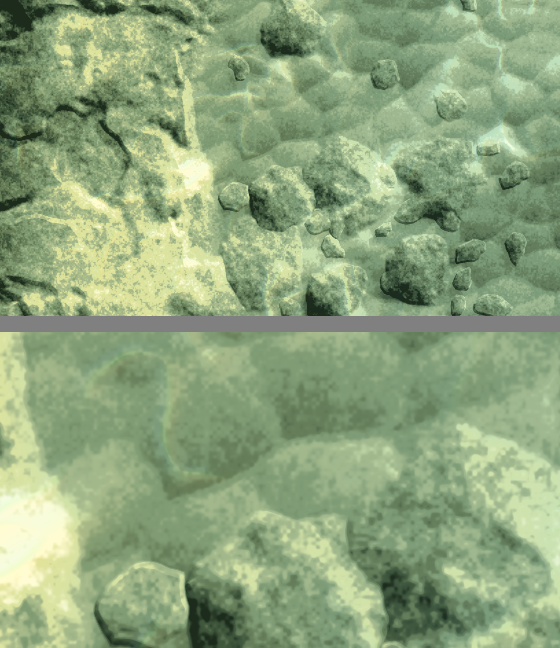
Top, the full canvas; bottom, a detail of the centre.
Write a Shadertoy shader that draws this texture.

```glsl
// Sunlit shallow seabed: broken slabs on the left, a heap of stones low on the
// right, scalloped sand and patches of caustics. A height field is lit by its
// slope, then its tone is mapped to a colour ramp.

const vec3 DEEP  = vec3(0.11, 0.17, 0.11);
const vec3 SHADE = vec3(0.25, 0.34, 0.24);
const vec3 MOSS  = vec3(0.40, 0.49, 0.35);
const vec3 SAGE  = vec3(0.50, 0.61, 0.46);
const vec3 SAND  = vec3(0.64, 0.72, 0.55);
const vec3 PALE  = vec3(0.78, 0.88, 0.71);
const vec3 CREAM = vec3(0.86, 0.89, 0.63);
const vec3 GLINT = vec3(0.98, 0.99, 0.86);
const vec2 LIGHT = vec2(0.6, 0.8);   // towards the sun
const float STONE_CELL = 0.25;
const float PEBBLE_CELL = 0.08;
const float SLAB_SCALE = 2.7;
const vec2 FRINGE = vec2(0.006, -0.004);
const float MID_TONE = 0.515;
const float CONTRAST = 1.22;
const float TAU = 6.2831853;

float hash(vec2 p) {
  vec3 q = fract(p.xyx * 0.1031);
  q += dot(q, q.yzx + 33.33);
  return fract((q.x + q.y) * q.z);
}

vec2 hash2(vec2 p) { return vec2(hash(p), hash(p + 71.7)); }

float noise(vec2 p) {
  vec2 i = floor(p), f = fract(p);
  f = f * f * (3.0 - 2.0 * f);
  return mix(mix(hash(i), hash(i + vec2(1, 0)), f.x),
             mix(hash(i + vec2(0, 1)), hash(i + 1.0), f.x), f.y);
}

float fbm(vec2 p) {
  float sum = 0.0, amp = 0.53;
  for (int i = 0; i < 4; i++, amp *= 0.5) {
    sum += amp * noise(p);
    p = mat2(1.6, 1.2, -1.2, 1.6) * p + 17.3;
  }
  return sum;
}

vec2 warp(vec2 p) { return vec2(fbm(p), fbm(p + 43.0)) - 0.5; }

// Offset to the nearest point (xy), gap to the second nearest (z), id (w)
vec4 cells(vec2 p) {
  vec2 nearest = vec2(0);
  float d1 = 9.0, d2 = 9.0, id = 0.0;
  for (int k = 0; k < 9; k++) {
    vec2 c = floor(p) + vec2(k % 3 - 1, k / 3 - 1);
    vec2 o = c + 0.1 + 0.8 * hash2(c) - p;
    float d = length(o);
    if (d < d1) { d2 = d1; d1 = d; nearest = o; id = hash(c + 5.5); }
    else d2 = min(d2, d);
  }
  return vec4(nearest, d2 - d1, id);
}

// Chance of a stone: dense heap low on the right, some on the upper left
float stoneCover(vec2 c) {
  float heap = (1.0 - smoothstep(0.42, 0.6, c.y))
    * smoothstep(0.74, 0.9, c.x) * (1.0 - smoothstep(1.58, 1.72, c.x));
  float bank = (1.0 - smoothstep(0.3, 0.7, c.x)) * smoothstep(0.4, 0.7, c.y);
  return max(heap, 0.08 + 0.5 * bank);
}

// Scattered blunt polygons: 1 at a centre, 0 on the outline
float stones(vec2 p, float cell, float seed, float cover) {
  float best = -1.0;
  for (int n = 0; n < 9; n++) {
    vec2 id = floor(p / cell) + vec2(n % 3 - 1, n / 3 - 1), key = id + seed;
    vec2 centre = (id + 0.25 + 0.5 * hash2(key)) * cell;
    if (hash(key + 31.0) > cover * stoneCover(centre)) continue;
    float size = cell * mix(0.34, 0.6, hash(key + 9.0)), edge = 0.0;
    for (float side = 0.0; side < 6.0; side++) {
      float a = (side + 0.7 * hash(key + side * 3.1)) * TAU / 6.0;
      edge = max(edge, dot(p - centre, vec2(cos(a), sin(a))));
    }
    best = max(best, 1.0 - mix(edge, length(p - centre), 0.45) / size);
  }
  return best;
}

// Height (x) and rock mask (y)
vec2 terrain(vec2 p) {
  vec2 q = p + 0.085 * warp(p * 8.0);
  float bank = smoothstep(0.0, 0.07, 0.6 + 0.3 * noise(p * 3.1 + 4.0) - q.x);
  vec4 slab = cells((q + 0.12 * warp(p * 3.0)) * SLAB_SCALE + 2.3);
  float tilt = dot(slab.xy, vec2(cos(slab.w * TAU), sin(slab.w * TAU)));
  float joint = 1.0 - smoothstep(0.0, 0.22, slab.z);
  float broken = smoothstep(0.35, 0.65, noise(p * 6.0 + 31.0));
  float ledge = smoothstep(0.48, 0.56, fbm(p * 4.2 + 3.0));
  float height = bank * (0.05 * ledge + 0.07 * tilt * (1.0 - joint) - 0.055 * joint * broken + 0.05);
  float big = stones(q, STONE_CELL, 13.0, 1.0);
  float small = stones(q, PEBBLE_CELL, 57.0, 0.45);
  height += 0.08 * smoothstep(-0.05, 0.75, big) + 0.02 * smoothstep(-0.05, 0.8, small);
  float rock = max(bank, smoothstep(-0.05, 0.15, max(big, small)));
  height += mix(0.0025, 0.013, rock) * fbm(p * 30.0) + 0.022 * rock * fbm(p * 8.0);
  return vec2(height, rock);
}

// Soft glowing patches crossed by broken bright folds
float caustics(vec2 p) {
  vec2 q = p + 0.2 * warp(p * 4.0);
  float wide = 1.0 - abs(2.0 * noise(q * vec2(5.0, 6.5)) - 1.0);
  float fine = 1.0 - abs(2.0 * noise(q * vec2(11, 9) + 9.0) - 1.0);
  float patches = smoothstep(0.38, 0.8, noise(p * 3.3 + 21.0) + 0.13 * p.x);
  float breaks = smoothstep(0.3, 0.7, noise(p * 9.0 + 5.0));
  float folds = 0.45 * pow(wide, 9.0) + 0.4 * pow(fine, 6.0);
  return (0.3 * pow(wide, 3.0) + folds * breaks) * (0.12 + patches);
}

vec3 ramp(float t, float warmth) {
  vec3 c = mix(DEEP, SHADE, smoothstep(0.0, 0.22, t));
  c = mix(c, MOSS, smoothstep(0.22, 0.39, t));
  c = mix(c, SAGE, smoothstep(0.39, 0.55, t));
  c = mix(c, SAND, smoothstep(0.55, 0.72, t));
  c = mix(c, mix(PALE, CREAM, warmth), smoothstep(0.72, 0.9, t));
  return mix(c, GLINT, smoothstep(0.95, 1.25, t));
}

void mainImage(out vec4 fragColor, in vec2 fragCoord) {
  vec2 p = fragCoord / iResolution.y;
  vec2 ground = terrain(p);
  float rock = ground.y;
  // Slope light and cast shadow
  float slope = (ground.x - terrain(p + LIGHT * 0.005).x) / 0.005;
  float shadow = smoothstep(0.005, 0.07, terrain(p + LIGHT * 0.04).x - ground.x);
  // Scalloped sand
  vec2 q = p + 0.09 * warp(p * 4.0);
  vec4 scallop = cells(mat2(0.9, -0.4, 0.4, 0.9) * q * vec2(7.0, 9.5));
  float ripple = -dot(scallop.xy, LIGHT) * smoothstep(0.0, 0.18, scallop.z);
  ripple *= smoothstep(0.5, 1.2, p.x + 0.4 * p.y);
  // Broad light, sunlit slab and rough surface
  float broad = noise(p * 2.3 + 8.0) + 0.7 * noise(p * 5.0 + 2.0) - 0.85;
  float sunlit = exp(-7.0 * pow(distance(p, vec2(0.43, 0.3)), 2.0));
  float grain = noise(p * 230.0) + noise(p * 120.0 + 7.0) - 1.0;
  float mottle = fbm(p * 42.0) - 0.5;
  float tone = mix(0.52 + 0.26 * ripple, 0.44 + 0.34 * sunlit, rock);
  tone += 0.24 * broad + 0.15 * clamp(slope, -1.8, 1.4) - 0.2 * shadow;
  tone += mix(0.08, 0.15, rock) * grain + mix(0.08, 0.3, rock) * mottle;
  tone -= 0.14 * (1.0 - smoothstep(0.0, 0.2, p.x));
  tone = MID_TONE + CONTRAST * (tone - MID_TONE);
  // Caustics, split slightly by colour
  vec3 net = vec3(caustics(p - FRINGE), caustics(p), caustics(p + FRINGE));
  float warmth = clamp(0.9 - 0.6 * p.x + 0.35 * rock, 0.0, 1.0);
  float gain = mix(0.62, 0.48, rock) * (1.0 - 0.5 * shadow);
  vec3 colour = ramp(tone + gain * net.g, warmth) + 0.35 * gain * (net - net.g);
  colour *= mix(vec3(1.01, 1.0, 0.97), vec3(0.97, 1.0, 1.03), smoothstep(0.3, 1.5, p.x));
  fragColor = vec4(clamp(colour, 0.0, 1.0), 1.0);
}
```
